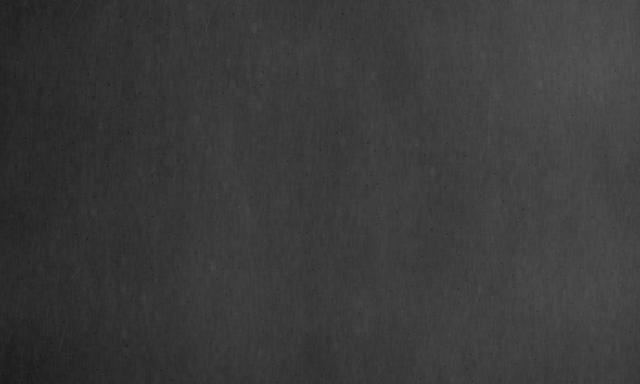
This texture is drawn by a Shadertoy shader. Its source:

```glsl
// Draws a dark, worn slate surface with vertical fibres, faint scratches and specks.

const vec3 SLATE_TINT = vec3(1.0, 1.0, 1.002);
const float SHADOW = 0.143;
const float MIDTONE = 0.235;

vec2 hash2(vec2 p) {
    vec3 q = fract(p.xyx * vec3(0.1031, 0.1030, 0.0973));
    q += dot(q, q.yzx + 33.33);
    return fract((q.xx + q.yz) * q.zy);
}

// Smooth value noise, centred on zero
float valueNoise(vec2 p) {
    vec2 cell = floor(p), f = fract(p);
    f = f * f * (3.0 - 2.0 * f);
    float low = mix(hash2(cell).x, hash2(cell + vec2(1, 0)).x, f.x);
    float high = mix(hash2(cell + vec2(0, 1)).x, hash2(cell + vec2(1, 1)).x, f.x);
    return mix(low, high, f.y) - 0.5;
}

float layeredNoise(vec2 p, int octaves) {
    float sum = 0.0, amplitude = 0.5;
    for (int i = 0; i < octaves; i++) {
        sum += amplitude * valueNoise(p);
        p = mat2(1.9, 0.3, -0.3, 1.9) * p + 17.3;
        amplitude *= 0.6;
    }
    return sum;
}

// Cellular noise: distance to the nearest point, and that cell's random value
vec2 cellular(vec2 p) {
    vec2 cell = floor(p), nearest = vec2(9.0, 0.0);
    for (int y = -1; y <= 1; y++) {
        for (int x = -1; x <= 1; x++) {
            vec2 id = cell + vec2(x, y);
            float d = length(id + 0.15 + 0.7 * hash2(id) - p);
            if (d < nearest.x) nearest = vec2(d, hash2(id + 71.0).y);
        }
    }
    return nearest;
}

// Round flecks in a random share of the cells
float flecks(vec2 p, float radius, float share) {
    vec2 c = cellular(p);
    return (1.0 - smoothstep(radius * 0.4, radius, c.x)) * step(1.0 - share, c.y);
}

float segmentDistance(vec2 p, vec2 a, vec2 b) {
    vec2 ab = b - a;
    return length(p - a - ab * clamp(dot(p - a, ab) / dot(ab, ab), 0.0, 1.0));
}

// Thin, nearly upright scratches scattered over the slate
float scratches(vec2 p, float aspect) {
    float sum = 0.0;
    for (int i = 0; i < 26; i++) {
        vec2 seed = vec2(float(i), 5.0);
        vec2 start = hash2(seed) * vec2(aspect, 1.0);
        vec2 shape = hash2(seed + 31.0);
        vec2 reach = vec2(0.07 * (shape.x - 0.5), 0.03 + 0.13 * shape.y * shape.y);
        float d = segmentDistance(p, start, start + reach);
        sum += (1.0 - smoothstep(0.0004, 0.0028, d)) * (0.3 + 0.7 * shape.x);
    }
    return sum * (0.6 + valueNoise(p * 60.0));
}

// Broad light: dark left, pale upper right, dim rim
float broadLight(vec2 uv) {
    float light = mix(SHADOW, MIDTONE, smoothstep(-0.1, 0.42, uv.x));
    light += 0.032 * smoothstep(0.5, 0.95, uv.x);
    vec2 glow = (uv - vec2(0.94, 0.84)) * vec2(5.0, 3.5);
    light += 0.028 * exp(-dot(glow, glow));
    light -= 0.018 * (1.0 - smoothstep(0.0, 0.22, uv.y));
    light -= 0.012 * smoothstep(0.85, 1.0, uv.y) * (1.0 - uv.x);
    return light - 0.02 * smoothstep(0.96, 1.02, uv.x);
}

// Blotches, upright streaks and fine weave
float surface(vec2 p) {
    float clouds = 0.042 * layeredNoise(p * vec2(5.0, 3.5), 4);
    float streaks = 0.022 * layeredNoise(p * vec2(42.0, 5.0) + 9.0, 3);
    float fibres = 0.026 * valueNoise(p * vec2(210.0, 55.0));
    float weave = 0.010 * valueNoise(p * vec2(50.0, 190.0) + 40.0);
    float grain = 0.020 * valueNoise(p * 290.0 + 80.0);
    float mottle = 0.014 * (cellular(p * vec2(75.0, 48.0)).y - 0.5)
                 * smoothstep(-0.1, 0.3, valueNoise(p * 9.0));
    return clouds + streaks + fibres + weave + grain + mottle;
}

void mainImage(out vec4 fragColor, in vec2 fragCoord) {
    vec2 uv = fragCoord / iResolution.xy;
    float aspect = iResolution.x / iResolution.y;
    vec2 p = uv * vec2(aspect, 1.0);

    float tone = broadLight(uv) + surface(p);

    // Wear marks
    tone += 0.045 * scratches(p, aspect);
    tone += 0.045 * flecks(p * 38.0, 0.10, 0.12);
    tone += 0.022 * flecks(p * vec2(26.0, 17.0) + 13.0, 0.28, 0.05);
    tone -= 0.050 * flecks(p * 34.0 + 57.0, 0.11, 0.16);

    fragColor = vec4(clamp(tone, 0.0, 1.0) * SLATE_TINT, 1.0);
}
```
